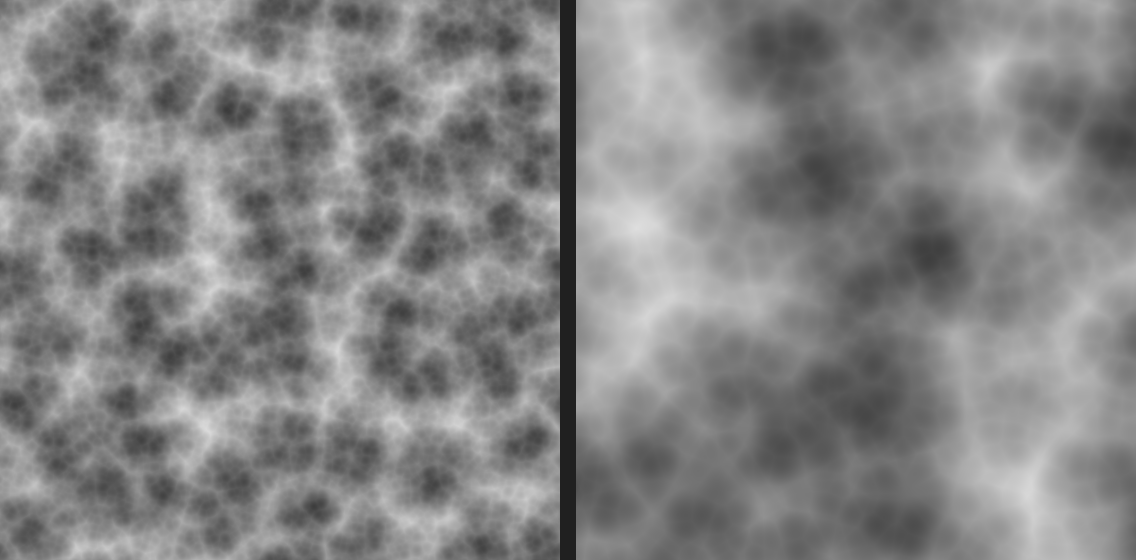
Left: the whole. Right: its middle third, enlarged.
Write a WebGL 1 fragment shader that draws this texture.

```glsl
precision highp float;

uniform vec2 u_resolution;

vec2 hash2(vec2 cell, float seed) {
  vec2 mixed = vec2(dot(cell, vec2(127.1, 311.7)), dot(cell, vec2(269.5, 183.3)));
  return fract(sin(mixed + seed * 17.3) * 43758.545);
}

// Distance to the nearest scattered point, wrapping after 'repeats' cells
float cellDistance(vec2 uv, float repeats) {
  vec2 position = uv * repeats;
  vec2 cell = floor(position);
  vec2 local = position - cell;
  float nearest = 8.0;
  for (int y = -1; y <= 1; y++) {
    for (int x = -1; x <= 1; x++) {
      vec2 offset = vec2(float(x), float(y));
      vec2 point = offset + hash2(mod(cell + offset, repeats), repeats);
      vec2 delta = point - local;
      nearest = min(nearest, dot(delta, delta));
    }
  }
  return sqrt(nearest);
}

// Layered cells: dark round cores with soft bright gaps
float cloud(vec2 uv) {
  float total = 0.0;
  float weight = 0.533;
  float repeats = 8.0;
  for (int octave = 0; octave < 4; octave++) {
    total += weight * smoothstep(0.0, 1.0, cellDistance(uv, repeats));
    weight *= 0.5;
    repeats *= 2.0;
  }
  return total;
}

void main() {
  vec2 uv = gl_FragCoord.xy / u_resolution;
  float grey = 0.215 + 0.735 * cloud(uv);
  gl_FragColor = vec4(vec3(grey), 1.0);
}
```
